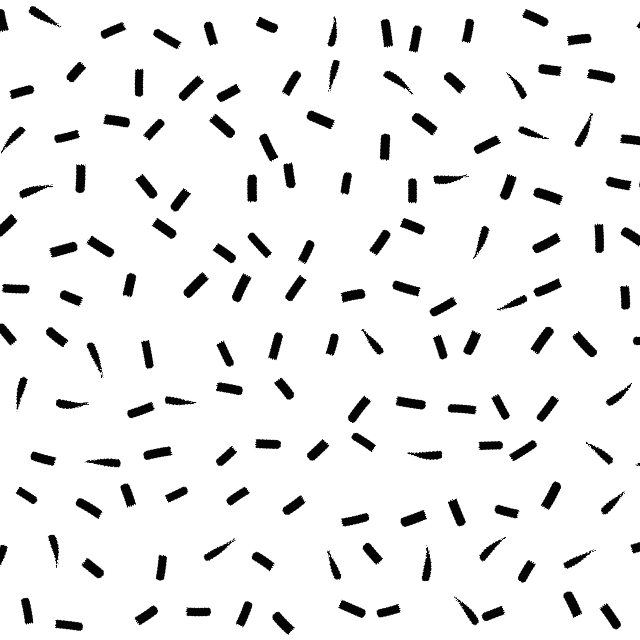
Give the GLSL for this pattern, as a three.js fragment shader.

```glsl
// Scattered dry-brush dashes in black ink on white.
// A staggered, jittered grid places one randomly turned stroke per cell; each is
// a rounded box whose edges, ragged tail and bristle gaps come from layered sines.

varying vec2 vUv;

const vec3 PAPER = vec3(1.0);
const vec3 INK = vec3(0.015);

// Lengths below are in cells.
const float CELLS = 12.0;                    // cells across the canvas
const float JITTER = 0.27;                   // largest offset from the cell centre
const float DRY_SHARE = 0.24;                // share of long, tapered strokes
const vec2 BLOCK_LENGTH = vec2(0.20, 0.275); // half length, min and max
const vec2 BLOCK_WIDTH = vec2(0.074, 0.092); // half width, min and max
const vec2 DRY_LENGTH = vec2(0.28, 0.35);
const vec2 DRY_WIDTH = vec2(0.064, 0.078);
const float EDGE_ROUGH = 0.005;              // wobble of the long sides
const float TAIL_ROUGH = 0.018;              // raggedness of the lifted end
const float GAP_DEPTH = 0.045;               // strength of the bristle gaps
const float SOFTNESS = 0.013;                // half width of the smoothed edge
const float TAU = 6.2832;

vec4 hash4(vec2 p) {
  vec4 q = fract(p.xyxy * vec4(0.1031, 0.1030, 0.0973, 0.1099));
  q += dot(q, q.wzxy + 33.33);
  return fract((q.xxyz + q.yzzw) * q.zywx);
}

// Uneven ripple in -1..1 from three sines.
float ripple(float x, float seed) {
  return 0.5 * sin(x + seed) + 0.3 * sin(1.73 * x + 2.3 * seed)
       + 0.2 * sin(2.91 * x + 4.1 * seed);
}

// Signed distance to a stroke along x: round head at -x, ragged tail at +x.
float strokeDistance(vec2 p, vec2 halfSize, float dry, float seed) {
  float t = clamp(p.x / halfSize.x, -1.0, 1.0);
  float tail = smoothstep(-0.1, 1.0, t);

  // Dry strokes thin out and lean to one side; all bend a little.
  float lean = sin(seed * 3.0);
  p.y += halfSize.y * lean * (0.12 + 0.35 * dry) * t * t;
  float width = halfSize.y * mix(1.0, 0.3, dry * smoothstep(-0.5, 1.0, t));

  // Separate bristles end at different lengths.
  p.x += TAIL_ROUGH * (1.0 + dry) * tail * ripple(p.y * 150.0, seed);
  p.x += 0.3 * TAIL_ROUGH * (1.0 - tail) * ripple(p.y * 90.0, seed + 2.0);

  float corner = width * mix(0.8, 0.2, step(0.0, p.x));
  vec2 q = abs(p) - vec2(halfSize.x, width) + corner;
  float d = length(max(q, 0.0)) + min(max(q.x, q.y), 0.0) - corner;

  // Rough sides, then gaps that follow the stroke and widen to the tail.
  float side = p.y < 0.0 ? 5.0 : 0.0;
  d += EDGE_ROUGH * (1.0 + dry) * ripple(p.x * 95.0, seed + side);
  float streak = ripple(p.y * 170.0 + 2.0 * sin(p.x * 17.0 + seed), seed)
               + 0.5 * ripple(p.x * 60.0 + p.y * 80.0, seed + 1.0);
  return d + GAP_DEPTH * dry * tail * max(streak, 0.0);
}

// Distance to the stroke that belongs to one cell.
float cellStroke(vec2 p, vec2 cell, float stagger) {
  vec4 place = hash4(cell + 17.0);
  vec4 form = hash4(cell + 71.0);
  vec2 centre = cell + 0.5 + JITTER * (2.0 * place.xy - 1.0);
  centre.x += stagger;

  float dry = step(form.x, DRY_SHARE);
  vec2 lengths = mix(BLOCK_LENGTH, DRY_LENGTH, dry);
  vec2 widths = mix(BLOCK_WIDTH, DRY_WIDTH, dry);
  vec2 halfSize = vec2(mix(lengths.x, lengths.y, form.y),
                       mix(widths.x, widths.y, form.z));

  float angle = TAU * place.z;
  float c = cos(angle);
  float s = sin(angle);
  vec2 local = mat2(c, -s, s, c) * (p - centre);
  return strokeDistance(local, halfSize, dry, TAU * form.w);
}

void main() {
  vec2 p = vUv * CELLS;
  float d = 1.0;

  // Nearest stroke among the neighbouring cells; odd rows shift by half a cell.
  for (int j = -1; j <= 1; j++) {
    float row = floor(p.y) + float(j);
    float stagger = 0.5 * mod(row, 2.0);
    for (int i = -1; i <= 1; i++) {
      float column = floor(p.x - stagger) + float(i);
      d = min(d, cellStroke(p, vec2(column, row), stagger));
    }
  }

  float ink = 1.0 - smoothstep(-SOFTNESS, SOFTNESS, d);
  gl_FragColor = vec4(mix(PAPER, INK, ink), 1.0);
}
```
